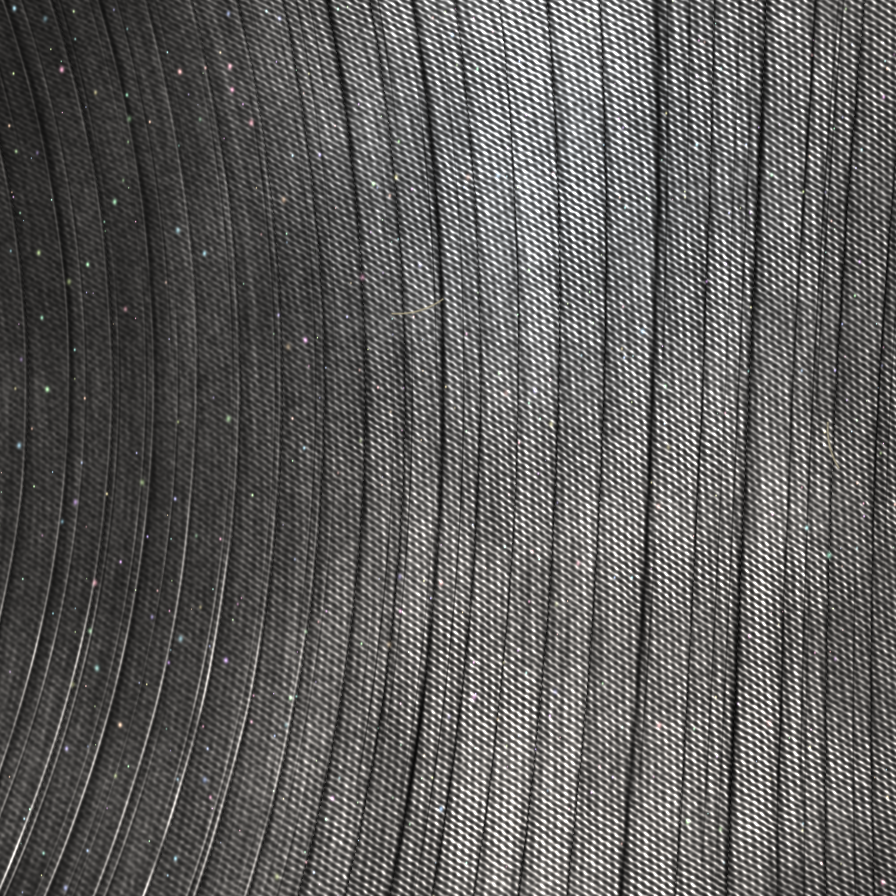
This texture is drawn by a Shadertoy shader. Its source:

```glsl
// Dark pleated twill cloth with curved grooves, soft light and iridescent dust.

#define PLEATS 21.1         // grooves across the canvas
#define ANCHOR 0.41         // position of groove zero at mid height
#define BEND 0.45           // curvature at the left edge
#define BEND_FALL 0.54      // loss of curvature towards the right
#define LEAN 0.046          // tilt of the grooves near both sides
#define LEAN_DIP 0.028      // how much more upright they stand in the middle
#define TWILL 160.0         // twill ribs per canvas
#define RIB_ANGLE 0.58      // downward slope of the ribs, in radians
#define GROOVE_WIDTH 0.0025
#define RIM_GAIN 0.60
#define DUST_GAIN 0.88

float hash(vec2 p) {
    vec3 q = fract(p.xyx * vec3(0.1031, 0.1030, 0.0973));
    q += dot(q, q.yzx + 33.33);
    return fract((q.x + q.y) * q.z);
}

float noise(vec2 p) {
    vec2 i = floor(p), f = fract(p);
    f = f * f * (3.0 - 2.0 * f);
    return mix(mix(hash(i), hash(i + vec2(1, 0)), f.x),
               mix(hash(i + vec2(0, 1)), hash(i + vec2(1, 1)), f.x), f.y);
}

float fbm(vec2 p) {
    float sum = 0.0, amp = 0.5;
    for (int i = 0; i < 4; i++) {
        sum += amp * noise(p);
        p = p * 2.03 + 17.0;
        amp *= 0.5;
    }
    return sum;
}

float bell(float x) { return exp(-x * x); }

float glow(vec2 uv, vec2 center, vec2 size) {
    vec2 d = (uv - center) / size;
    return exp(-dot(d, d));
}

// Unbends the cloth: the result is constant along each curved groove.
float across(vec2 uv) {
    float d = uv.y - 0.52;
    float lean = LEAN - LEAN_DIP * bell((uv.x - 0.45) / 0.22);
    return (uv.x + BEND * d * d - lean * d) / (1.0 + BEND_FALL * d * d);
}

// Broad illumination, before weave and grooves.
float lighting(vec2 uv, float s) {
    float l = mix(0.19, 0.42, smoothstep(0.16, 0.58, s));
    l += 0.14 * glow(uv, vec2(0.62, 0.82), vec2(0.13, 0.20));
    l += 0.09 * glow(uv, vec2(0.32, 0.93), vec2(0.13, 0.12));
    l += 0.05 * glow(uv, vec2(0.58, 0.40), vec2(0.14, 0.05));
    l += 0.05 * glow(uv, vec2(0.45, 0.30), vec2(0.08, 0.08));
    l += 0.05 * glow(uv, vec2(0.50, 0.08), vec2(0.18, 0.12));
    l += 0.05 * glow(uv, vec2(0.12, 0.05), vec2(0.25, 0.20));
    l -= 0.07 * glow(uv, vec2(0.47, 0.82), vec2(0.04, 0.12));
    l -= 0.05 * glow(uv, vec2(0.0, 1.0), vec2(0.20, 0.25));
    l -= 0.08 * smoothstep(0.84, 1.0, uv.x);
    return l * (0.72 + 0.60 * fbm(uv * vec2(9.0, 7.0)));
}

// Diagonal ribs, each broken into short staggered stitches, about -1 to 1.
float weave(vec2 p) {
    vec2 along = vec2(cos(RIB_ANGLE), -sin(RIB_ANGLE));
    float rib = 6.2832 * TWILL * dot(p, vec2(-along.y, along.x));
    float stitch = 6.2832 * TWILL * 0.62 * dot(p, along);
    return 0.82 * sin(rib + 0.2 * sin(stitch)) + 0.36 * sin(stitch + 0.5 * rib);
}

// Scattered dust: tinted specks in the cells of a jittered grid.
vec3 dust(vec2 uv, float grid, float density, float size, float px) {
    vec2 id = floor(uv * grid);
    float pick = hash(id + 4.7);
    vec2 center = (id + 0.2 + 0.6 * vec2(hash(id + 19.3), hash(id + 53.1))) / grid;
    float r = max(size * (0.6 + 0.7 * hash(id + 81.0)), 0.6 * px);
    vec2 d = (uv - center) * vec2(1.15, 0.85);
    vec3 rainbow = 0.55 + 0.45 * cos(6.2832 * (hash(id + 7.9) + vec3(0.0, 0.33, 0.67)));
    float power = step(pick, density) * (0.4 + 0.6 * hash(id + 31.0));
    return mix(vec3(0.9), rainbow, 0.4) * power * exp(-dot(d, d) / (r * r));
}

// Thin bowed fiber from a to b.
float fiber(vec2 uv, vec2 a, vec2 b, float bow, float px) {
    vec2 ab = b - a;
    float t = clamp(dot(uv - a, ab) / dot(ab, ab), 0.0, 1.0);
    vec2 side = normalize(vec2(-ab.y, ab.x));
    vec2 onCurve = a + ab * t + side * bow * 4.0 * t * (1.0 - t);
    return bell(length(uv - onCurve) / max(0.0013, 0.7 * px));
}

void mainImage(out vec4 fragColor, in vec2 fragCoord) {
    vec2 uv = fragCoord / iResolution.xy;
    float px = 1.0 / min(iResolution.x, iResolution.y);
    float s = across(uv);
    float leftSide = 1.0 - smoothstep(0.27, 0.48, s);

    // Groove index, with the spacing squeezed near the middle
    float q = (s - ANCHOR) * PLEATS;
    q += 0.52 * bell((q - 4.5) / 3.0);
    float id = floor(q + 0.5), cell = floor(q);
    float d = (q - id) / PLEATS + 0.0016 * (noise(vec2(uv.y * 9.0, id)) - 0.5);
    float cycle = mod(id, 7.0);
    float deep = (cycle < 0.5 || abs(cycle - 2.0) < 0.5) ? 1.0 : 0.0;

    // Cloth
    float contrast = mix(0.24, 0.76, smoothstep(0.15, 0.56, s));
    contrast *= 1.0 - smoothstep(0.35, 0.65, TWILL * px);
    contrast *= 0.8 + 0.4 * noise(uv * 14.0);
    vec2 thread = vec2(s + 0.006 * hash(vec2(cell, 3.0)), uv.y);
    thread += 0.0012 * (noise(uv * 45.0) - 0.5);
    float lum = lighting(uv, s) * exp(contrast * weave(thread));
    lum *= 0.76 + 0.48 * noise(uv * 250.0);

    // Long faint striations that follow the grooves
    lum *= 0.86 + 0.28 * noise(vec2(s * 130.0, uv.y * 3.0));
    lum *= 0.88 + 0.24 * noise(vec2(s * 260.0, uv.y * 9.0));

    // Main grooves: thin dark core and a faint shadow on the right
    float w = max(GROOVE_WIDTH * (0.6 + 0.4 * hash(vec2(id, 9.0)) + 0.6 * deep), 0.7 * px);
    float depth = 0.44 + 0.34 * noise(vec2(uv.y * 6.0, id * 3.1)) + 0.18 * deep;
    lum *= 1.0 - depth * mix(1.0, 0.55, leftSide) * bell(d / w);
    lum *= 1.0 - 0.12 * bell((d - 0.003) / 0.006);

    // Lit rims, strongest at the lower left
    float rimWidth = max(0.0014, 0.6 * px);
    float low = 0.20 + 0.80 * (1.0 - smoothstep(0.05, 0.60, uv.y));
    float rim = bell((d + 0.003) / rimWidth);

    // Fine broken creases between the grooves
    for (float k = 0.0; k < 2.0; k++) {
        vec2 key = vec2(cell, 21.0 + 40.0 * k);
        float e = (fract(q) - 0.15 - 0.35 * (k + hash(key))) / PLEATS;
        float run = smoothstep(0.25, 0.75, noise(vec2(uv.y * 4.0, cell * 5.3 + 31.0 * k)));
        run *= step(0.35, hash(key + 16.0));
        lum *= 1.0 - 0.5 * run * mix(1.0, 0.6, leftSide) * bell(e / max(0.0014, 0.65 * px));
        rim += 0.55 * run * bell((e + 0.002) / rimWidth);
    }
    rim *= 0.35 + noise(vec2(uv.y * 22.0, id * 2.7));
    lum += RIM_GAIN * leftSide * low * rim;
    lum = 0.02 + 0.98 * lum;

    // Warm shadows, slightly cool highlight, then dust and fibers
    vec3 color = lum * mix(vec3(1.025, 1.0, 0.975), vec3(0.985, 1.0, 1.015),
                           glow(uv, vec2(0.62, 0.82), vec2(0.3)));
    float density = mix(0.07, 0.23, 1.0 - smoothstep(0.2, 0.5, uv.x));
    color += DUST_GAIN * dust(uv, 33.0, density, 0.0023, px);
    color += DUST_GAIN * dust(uv + 0.37, 85.0, 0.045, 0.0012, px);
    float fibers = fiber(uv, vec2(0.438, 0.650), vec2(0.494, 0.666), -0.005, px)
                 + fiber(uv, vec2(0.924, 0.528), vec2(0.936, 0.478), -0.004, px);
    color = mix(color, vec3(0.70, 0.66, 0.54), min(0.75 * fibers, 1.0));

    fragColor = vec4(clamp(color, 0.0, 1.0), 1.0);
}
```
